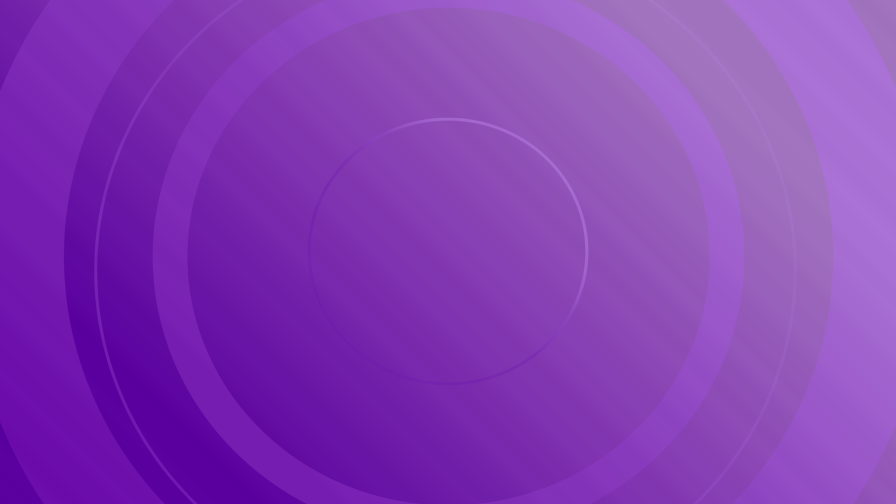
A Shadertoy shader for this background:

```glsl
// Concentric violet discs and fine rings over a diagonal gradient.
#define CENTER vec2(0.001, -0.009)
#define SQUASH 0.953
#define DISC_RADIUS 0.518
#define RING_RADIUS 0.587
#define BAND_RADIUS 0.763
#define HALO_RADIUS 0.954
#define OUTER_LINE vec3(-0.005, -0.037, 0.694)
#define INNER_LINE vec3(0.0, 0.001, 0.2755)
#define LINE_WIDTH 0.006
#define STREAKS 0.004

// Approximate distance to a slightly flattened circle.
float ovalDistance(vec2 p, float radius) {
    return length(vec2(p.x, p.y / SQUASH)) - radius;
}

float fillMask(float d, float pixel) {
    return 1.0 - smoothstep(-0.75 * pixel, 0.75 * pixel, d);
}

float lineMask(vec2 p, vec3 ring, float pixel) {
    float d = abs(ovalDistance(p - ring.xy, ring.z));
    return fillMask(d - 0.5 * LINE_WIDTH, pixel);
}

// Piecewise gradient through three colours.
vec3 ramp(float t, vec3 stops, vec3 low, vec3 mid, vec3 high) {
    vec3 color = mix(low, mid, clamp((t - stops.x) / (stops.y - stops.x), 0.0, 1.0));
    return mix(color, high, clamp((t - stops.y) / (stops.z - stops.y), 0.0, 1.0));
}

void mainImage(out vec4 fragColor, in vec2 fragCoord) {
    vec2 p = (fragCoord - 0.5 * iResolution.xy) / iResolution.y;
    float pixel = 1.0 / iResolution.y;

    // Diagonal tone from lower left to upper right
    float diagonal = p.x + p.y;
    float tone = 0.5 + diagonal / (1.0 + iResolution.x / iResolution.y);
    vec3 dark = ramp(tone, vec3(0.18, 0.5, 0.8),
        vec3(0.35, 0.0, 0.62), vec3(0.52, 0.23, 0.70), vec3(0.63, 0.45, 0.745));
    vec3 light = ramp(tone, vec3(0.08, 0.45, 0.8),
        vec3(0.42, 0.05, 0.67), vec3(0.52, 0.21, 0.73), vec3(0.66, 0.44, 0.83));

    // Alternating discs, largest first
    vec2 q = p - CENTER;
    vec3 color = mix(dark, light, fillMask(ovalDistance(q, HALO_RADIUS), pixel));
    color = mix(color, dark, fillMask(ovalDistance(q, BAND_RADIUS), pixel));
    color = mix(color, light, fillMask(ovalDistance(q, RING_RADIUS), pixel));
    color = mix(color, dark, fillMask(ovalDistance(q, DISC_RADIUS), pixel));

    // Outer line, fading toward the upper right
    float outerFade = mix(0.75, 0.25, smoothstep(0.2, 0.8, tone));
    vec3 outerTint = light + vec3(0.03, 0.05, 0.03);
    color = mix(color, outerTint, outerFade * lineMask(p, OUTER_LINE, pixel));

    // Inner line, bright at the upper right and dim at the lower left
    float glint = smoothstep(-0.12, 0.3, diagonal);
    vec3 innerTint = mix(vec3(0.42, 0.10, 0.68), vec3(0.67, 0.44, 0.84), glint);
    float innerFade = mix(0.35, 0.75, glint);
    color = mix(color, innerTint, innerFade * lineMask(p, INNER_LINE, pixel));

    // Faint diagonal streaks
    color += STREAKS * (sin(diagonal * 37.0) + 0.6 * sin(diagonal * 83.0 + 1.3));
    fragColor = vec4(clamp(color, 0.0, 1.0), 1.0);
}
```
